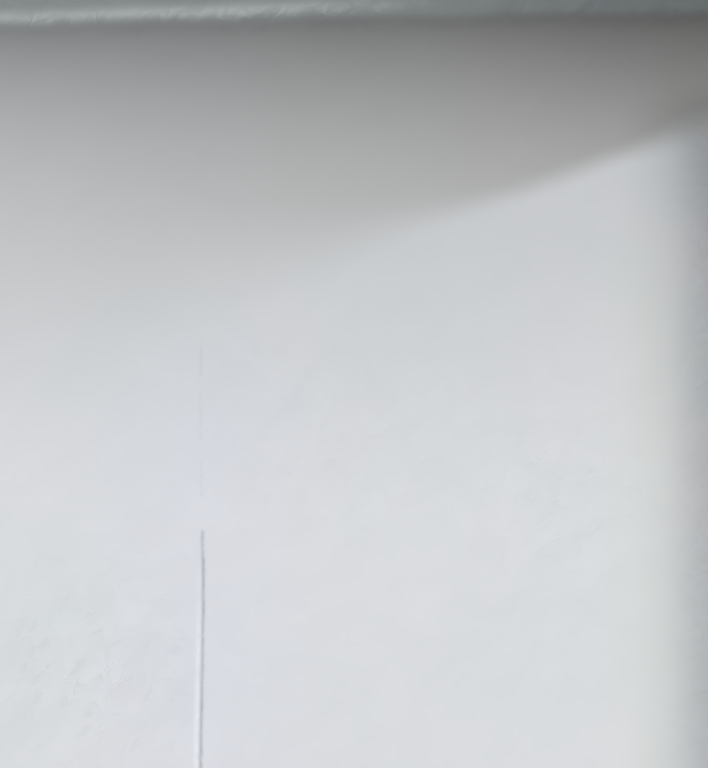
Give the GLSL for this texture, as a WebGL 2 fragment shader.

```glsl
#version 300 es
precision highp float;
// A pale plastered wall under a ledge, with a slanted soft shadow and a thin vertical crack.
uniform vec2 u_resolution;
out vec4 fragColor;

float hash(vec2 p) {
    p = fract(p * vec2(0.1031, 0.1137));
    p += dot(p, p.yx + 33.33);
    return fract((p.x + p.y) * p.x * 17.0);
}

// Cellular noise: distance to the nearest scattered point
float cells(vec2 p) {
    vec2 cell = floor(p), f = fract(p);
    float nearest = 2.0;
    for (int j = -1; j <= 1; j++)
        for (int i = -1; i <= 1; i++) {
            vec2 o = vec2(i, j);
            vec2 seed = vec2(hash(cell + o + 40.0), hash(cell + o + 91.0));
            nearest = min(nearest, length(o + seed - f));
        }
    return nearest;
}

// Layered sines: broad, cloudy unevenness, roughly -1 to 1
float clouds(vec2 p) {
    float sum = 0.0, amp = 0.5;
    for (int i = 0; i < 5; i++) {
        p = mat2(0.8, 0.6, -0.6, 0.8) * p * 1.7 + 1.3;
        sum += amp * sin(p.x + 1.5 * sin(p.y * 0.8)) * cos(p.y + sin(p.x * 0.7));
        amp *= 0.62;
    }
    return sum;
}

float line(float d, float width) {
    return exp(-d * d / (width * width));
}

void main() {
    vec2 uv = gl_FragCoord.xy / u_resolution;
    float x = uv.x, depth = 1.0 - uv.y;
    vec2 p = vec2(x * 0.922, uv.y);
    float broad = clouds(p * 5.0);
    // Grain is stretched along a rising diagonal
    vec2 slanted = vec2(p.x + 0.5 * p.y, p.y - 0.5 * p.x);
    float fine = clouds(slanted * vec2(15.0, 26.0) + broad);
    float rough = clouds(p * vec2(40.0, 46.0) + 2.0 * fine);

    // Lit wall, brighter towards the bottom
    float lit = mix(0.785, 0.860, smoothstep(0.17, 0.72, depth));
    vec3 litColor = lit + vec3(-0.010, 0.001, 0.013);
    litColor += vec3(0.006, -0.002, 0.001) * broad;
    litColor.b += 0.012 * line(x - 0.29, 0.12) * smoothstep(0.35, 0.6, depth);

    // Shade under the ledge, deepest at the upper right
    float shade = 0.360 + 0.385 * (1.0 - exp(-6.0 * depth)) + 0.080 * (1.0 - x);
    shade -= 0.03 * smoothstep(0.55, 1.0, x) * (1.0 - smoothstep(0.05, 0.25, depth));
    vec3 shadeColor = shade + vec3(0.0, 0.003, -0.003 + 0.014 * (1.0 - x));

    // Slanted shadow edge: crisp lower side, long fade upward, diffuse at left
    float edge = 0.477 - 0.305 * x + 0.002 * sin(x * 19.0) + 0.002 * fine;
    float blur = mix(0.13, 0.018, smoothstep(0.0, 0.75, x)) + 0.012 * smoothstep(0.88, 1.0, x);
    vec3 color = mix(shadeColor, litColor, smoothstep(-1.5 * blur, 0.8 * blur, depth - edge));

    // Plaster mottling, flecks and small pits
    float lower = smoothstep(0.3, 0.65, depth);
    color += 0.003 * broad + mix(0.003, 0.005, lower) * fine + 0.002 * rough;
    float pits = 1.0 - smoothstep(0.04, 0.30, cells(slanted * vec2(16.0, 30.0) + 0.6 * rough));
    float patches = line(length(p - vec2(0.12, 0.12)), 0.12)
                  + 0.5 * line(length(p - vec2(0.72, 0.34)), 0.12)
                  + 0.35 * line(length(p - vec2(0.43, 0.43)), 0.14);
    color += patches * (0.010 * fine + 0.008 * rough - 0.022 * pits);

    // Right side: warm glow, then the grey corner turning away
    color += vec3(0.003, 0.003, -0.010) * line(x - 0.92, 0.065) * smoothstep(0.2, 0.4, depth);
    float corner = 0.974 + 0.005 * sin(depth * 7.0) + 0.003 * rough;
    float bend = smoothstep(0.82, 1.04, x);
    float turned = 0.13 * bend * bend + 0.045 * smoothstep(-0.04, 0.03, x - corner);
    color -= turned * (1.0 + 0.12 * rough) * smoothstep(0.10, 0.20, depth);
    color -= 0.045 * smoothstep(0.86, 1.0, x) * line(depth - 0.19, 0.09);

    // Crack with a bright left lip and a dark right groove; a faint broken seam above it
    float crackX = 0.2835 + 0.002 * sin((depth - 0.66) * 13.0) + 0.0009 * rough;
    float crack = smoothstep(0.685, 0.70, depth);
    float seam = 0.16 * smoothstep(0.43, 0.46, depth) * (1.0 - crack) * smoothstep(-0.3, 0.4, rough);
    float groove = line(x - crackX - 0.0015, 0.0027);
    float lip = line(x - crackX + 0.005, 0.0038);
    color -= (crack + seam) * groove * 0.125 * (0.85 + 0.4 * rough);
    color += crack * lip * 0.045 * smoothstep(0.7, 0.9, depth) * (0.9 + 0.4 * rough);

    // Ledge along the top: grey face, uneven pale ridge and a soft crease beneath
    float ridgeY = 0.023 - 0.030 * x + 0.0008 * sin(x * 23.0) + 0.0015 * rough;
    float bottomY = ridgeY + 0.011 + 0.012 * x * x;
    vec3 ledge = vec3(0.455, 0.478, 0.480) + 0.07 * (1.0 - x) - 0.05 * smoothstep(0.6, 1.0, x);
    ledge += 0.015 * fine + 0.012 * rough;
    float ridge = line(depth - ridgeY, 0.0095) * (1.0 - smoothstep(0.38, 0.68, x));
    ledge += 0.115 * ridge * (0.95 + 0.3 * rough);
    color = mix(ledge, color, smoothstep(-0.010, 0.012, depth - bottomY));
    color -= 0.014 * line(depth - bottomY - 0.008, 0.012) * (1.0 + 0.8 * rough);

    fragColor = vec4(clamp(color, 0.0, 1.0), 1.0);
}
```
